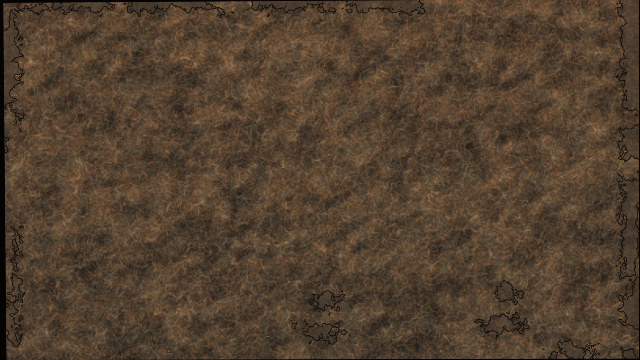
Reproduce this texture procedurally as a WebGL 1 fragment shader.

```glsl
precision highp float;
// Brown matted felt: layers of short curled fibres over clumpy noise,
// with a thin dark frame and ragged, black-outlined flat patches.
// Fibres come from jittered grid cells; outlines are contours of a noisy field.
uniform vec2 u_resolution;

vec3 hash3(vec2 p) {
  vec3 q = fract(p.xyx * vec3(0.1031, 0.1030, 0.0973));
  q += dot(q, q.yxz + 33.33);
  return fract((q.xxy + q.yzz) * q.zyx);
}

float noise(vec2 p) {
  vec2 i = floor(p), f = fract(p);
  f = f * f * (3.0 - 2.0 * f);
  float low = mix(hash3(i).x, hash3(i + vec2(1.0, 0.0)).x, f.x);
  float high = mix(hash3(i + vec2(0.0, 1.0)).x, hash3(i + 1.0).x, f.x);
  return mix(low, high, f.y);
}

float fbm(vec2 p) {
  float sum = 0.0, amp = 0.5;
  for (int i = 0; i < 3; i++) {
    sum += amp * noise(p);
    p = mat2(1.6, 1.2, -1.2, 1.6) * p + 17.3;
    amp *= 0.55;
  }
  return sum / 0.926;
}

// One layer of bent strands, one per cell, summed over neighbouring cells
float fibreLayer(vec2 p, float seed) {
  float sum = 0.0;
  vec2 cell = floor(p);
  for (int y = -1; y <= 1; y++) {
    for (int x = -1; x <= 1; x++) {
      vec2 id = cell + vec2(float(x), float(y));
      vec3 h = hash3(id + seed * 37.7);
      vec3 k = hash3(id + seed * 91.3 + 250.0);
      vec2 d = p - id - h.xy;
      float angle = 0.6 + 3.0 * (h.z - 0.5);
      vec2 along = vec2(cos(angle), sin(angle));
      float u = dot(d, along);
      float v = dot(d, vec2(-along.y, along.x)) + (k.x - 0.5) * 1.4 * u * u;
      float width = 0.07 + 0.07 * k.y;
      float ends = 1.0 - smoothstep(0.35, 0.85, abs(u));
      sum += (0.15 + k.z * k.z) * ends * exp(-v * v / (width * width));
    }
  }
  return sum;
}

// Negative inside the ragged patches near the edges and bottom
float patchField(vec2 p, float aspect) {
  float ragged = 0.055 * (fbm(p * 65.0) - 0.5);
  float sides = min(p.x, aspect - p.x) - 0.05;
  float top = max(1.0 - p.y - 0.027, p.x - 1.17);
  float gaps = 0.12 * (0.43 - noise(p * 15.0 + 4.0));
  float field = max(min(sides, top), gaps);
  for (int i = 0; i < 5; i++) {
    float odd = mod(float(i), 2.0), k = floor(float(i) * 0.5);
    vec2 centre = vec2(0.89 + 0.5 * sqrt(k) + 0.02 * odd,
                       0.08 + 0.085 * odd + 0.07 * k - 0.05 * k * k);
    vec2 size = vec2(0.05 - 0.02 * odd, 0.022);
    float blob = (length((p - centre) / size) - 1.0) * 0.022;
    field = min(field, blob);
  }
  return field + ragged;
}

void main() {
  float aspect = u_resolution.x / u_resolution.y;
  float px = 1.0 / u_resolution.y;
  vec2 p = gl_FragCoord.xy * px;

  // Curled fibres
  vec2 curl = vec2(noise(p * 55.0), noise(p * 55.0 + 80.0)) - 0.5;
  vec2 q = p + 0.012 * curl;
  float fibres = 0.0;
  for (int i = 0; i < 6; i++) {
    float s = float(i);
    fibres += fibreLayer(q * (36.0 + 4.0 * s) + s * 7.1, s + 1.0);
  }

  // Clumps, broad slanted bands and fine grain
  vec2 slant = mat2(0.85, -0.5, 0.5, 0.85) * p;
  float clumps = fbm(slant * vec2(22.0, 34.0)) - 0.5;
  float bands = noise(slant * vec2(3.0, 8.0) + 9.0) - 0.5;
  float grain = noise(p * 230.0) - 0.5;
  float tone = 0.19 + 0.17 * fibres + 0.75 * clumps + 0.16 * bands + 0.3 * grain;
  tone += 0.06 * (p.y - 0.5);
  tone += 0.5 * smoothstep(0.93, 1.0, noise(p * 120.0 + 31.0));

  // Dark umber to light tan, drifting between olive and orange
  vec3 color = mix(vec3(0.21, 0.172, 0.135), vec3(0.61, 0.462, 0.315),
                   clamp(tone, -0.15, 1.25));
  float hue = noise(p * 48.0 + 60.0) - 0.5 + 0.3 * (p.y - 0.5);
  color *= 1.0 + hue * vec3(0.08, -0.04, -0.12);

  // Flat patches and their outlines
  float field = patchField(p, aspect);
  float e = 0.001;
  vec2 slope = vec2(patchField(p + vec2(e, 0.0), aspect),
                    patchField(p + vec2(0.0, e), aspect)) - field;
  float dist = field / max(length(slope) / e, 0.4);
  float inside = 1.0 - smoothstep(-px, px, dist);
  color = mix(color, vec3(0.27, 0.225, 0.18), 0.5 * inside);
  float outline = 1.0 - smoothstep(0.0012 - 0.5 * px, 0.0012 + 0.7 * px, abs(dist));
  color = mix(color, vec3(0.05, 0.038, 0.03), 0.85 * outline);

  // Slightly skewed dark frame
  float frame = min(p.x - 0.018 + 0.009 * p.y, aspect - 0.003 - p.x);
  frame = min(frame, 1.0 - p.y - 0.008 * (1.0 - p.x / 1.25));
  frame = min(frame, p.y - 0.004 * p.x / aspect);
  color = mix(vec3(0.02, 0.015, 0.012), color, smoothstep(-0.5 * px, 0.5 * px, frame));
  gl_FragColor = vec4(color, 1.0);
}
```
